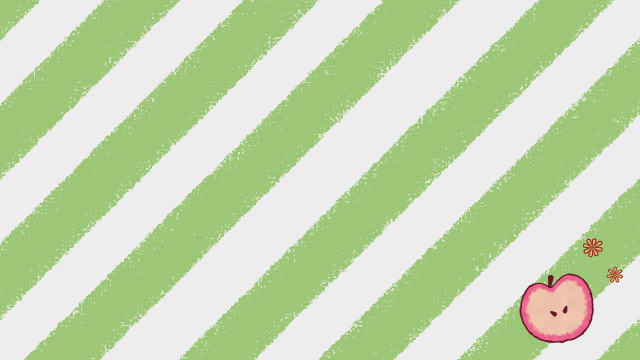
A WebGL 2 fragment shader for this pattern:

```glsl
#version 300 es
precision highp float;
// Chalky green diagonal stripes on pale grey, with a halved pink apple
// and two small blossoms at the lower right. Stripes come from a folded
// diagonal coordinate, grain from value noise, the fruit from polar distances.
uniform vec2 u_resolution;
out vec4 outColor;

const vec3 PAPER = vec3(0.93);
const vec3 GREEN = vec3(0.615, 0.78, 0.465);
const vec3 FLESH = vec3(0.93, 0.76, 0.67);
const vec3 PINK = vec3(0.95, 0.42, 0.58);
const vec3 MAROON = vec3(0.42, 0.09, 0.17);
const vec3 YELLOW = vec3(0.93, 0.77, 0.42);
const float TAU = 6.28319;

float hash(vec2 p) {
    p = fract(p * vec2(0.1031, 0.1137));
    p += dot(p, p.yx + 33.33);
    return fract((p.x + p.y) * p.x * 17.3);
}

float noise(vec2 p) {
    vec2 i = floor(p), f = fract(p);
    f = f * f * (3.0 - 2.0 * f);
    return mix(mix(hash(i), hash(i + vec2(1, 0)), f.x),
               mix(hash(i + vec2(0, 1)), hash(i + vec2(1, 1)), f.x), f.y);
}

// Antialiased coverage of a signed distance
float fill(float d, float px) {
    return clamp(0.5 - d / px, 0.0, 1.0);
}

// Capsule whose radius changes from ra to rb
float capsule(vec2 p, vec2 a, vec2 b, float ra, float rb) {
    vec2 ab = b - a;
    float t = clamp(dot(p - a, ab) / dot(ab, ab), 0.0, 1.0);
    return length(p - a - ab * t) - mix(ra, rb, t);
}

// Smooth periodic bump around one angle
float bump(float angle, float centre, float width) {
    return exp((cos(angle - centre) - 1.0) / (width * width));
}

// Stripe coverage, with ragged edges and flecks that thin out inward
float stripes(vec2 p, float period, float halfWidth, float px) {
    float s = p.x + 1.0 - p.y;
    s -= 0.042 * step(1.39, s) + 0.007;   // one wider gap mid-canvas
    float fromCentre = abs(s - period * round(s / period));
    float depth = (halfWidth - fromCentre) * 0.7071;
    float ragged = noise(p * 210.0) * 0.6 + noise(p * 85.0 + 7.0) * 0.4 - 0.5;
    float cover = fill(-depth - ragged * 0.010, px * 1.2);
    float patchy = 0.4 + 0.8 * noise(p * 24.0 + 3.0);
    float limit = 0.42 * patchy * exp(-max(depth, 0.0) / 0.024);
    float grain = noise(p * 270.0 + 19.0);
    float fleck = 1.0 - smoothstep(limit - 0.07, limit + 0.07, grain);
    return cover * (1.0 - 0.75 * fleck);
}

// Apple outline in polar form: a cleft on top, a fuller right shoulder
float appleDistance(vec2 q) {
    float a = atan(q.y, q.x);
    float radius = 0.96 - 0.33 * bump(a, 1.78, 0.25)
                 + 0.11 * bump(a, 0.9, 0.38) - 0.10 * bump(a, -1.6, 0.5)
                 - 0.03 * bump(a, -1.22, 0.07);
    return length(q) - radius;
}

vec3 drawApple(vec3 base, vec2 p, vec2 centre, float size, float px) {
    vec2 q = (p - centre) / size;
    float w = px / size;
    float wobble = noise(q * 14.0) - 0.5;
    float d = appleDistance(q) + wobble * 0.025;
    // Skin and rim
    vec3 col = mix(base, MAROON, fill(d, w));
    vec3 rim = mix(PINK, PINK * vec3(0.93, 0.8, 0.88), noise(q * 9.0 + 4.0));
    col = mix(col, rim, fill(d + 0.045, w));
    // Flesh, softly blended into the rim
    vec3 flesh = FLESH + 0.05 * (noise(q * 5.0 + 11.0) - 0.5);
    float inner = 1.0 - smoothstep(-0.25, -0.13, d + wobble * 0.06);
    col = mix(col, flesh, inner);
    // Seeds and stem
    float pips = min(capsule(q, vec2(-0.13, -0.06), vec2(-0.05, -0.11), 0.035, 0.06),
                     capsule(q, vec2(0.25, 0.07), vec2(0.22, -0.03), 0.035, 0.06));
    float stem = capsule(q, vec2(-0.18, 0.60), vec2(-0.15, 0.84), 0.035, 0.075);
    return mix(col, MAROON, fill(min(pips, stem), w));
}

// Blossom: one petal repeated around the centre by folding the angle
vec3 drawBlossom(vec3 base, vec2 p, vec2 centre, float size, float petals, float px) {
    vec2 q = (p - centre) / size;
    float sector = TAU / petals;
    float a = atan(q.y, q.x) + 0.25;
    float k = mod(round(a / sector), petals);
    a -= sector * round(a / sector);
    float reach = 0.74 + 0.2 * (hash(vec2(k + 2.0, petals)) - 0.5);
    vec2 folded = length(q) * vec2(cos(a), sin(a));
    float d = capsule(folded, vec2(0.1, 0.0), vec2(reach, 0.0), 0.13, 0.22);
    vec3 col = mix(base, vec3(0.56, 0.20, 0.17), fill(d, px / size));
    return mix(col, YELLOW, fill(d + 0.12, px / size));
}

void main() {
    vec2 p = gl_FragCoord.xy / u_resolution.y;
    float px = 1.0 / u_resolution.y;
    vec3 col = mix(PAPER, GREEN, stripes(p, 0.388, 0.106, px));
    col = drawApple(col, p, vec2(1.546, 0.139), 0.1065, px);
    col = drawBlossom(col, p, vec2(1.646, 0.3125), 0.030, 8.0, px);
    col = drawBlossom(col, p, vec2(1.708, 0.236), 0.023, 7.0, px);
    outColor = vec4(col, 1.0);
}
```
